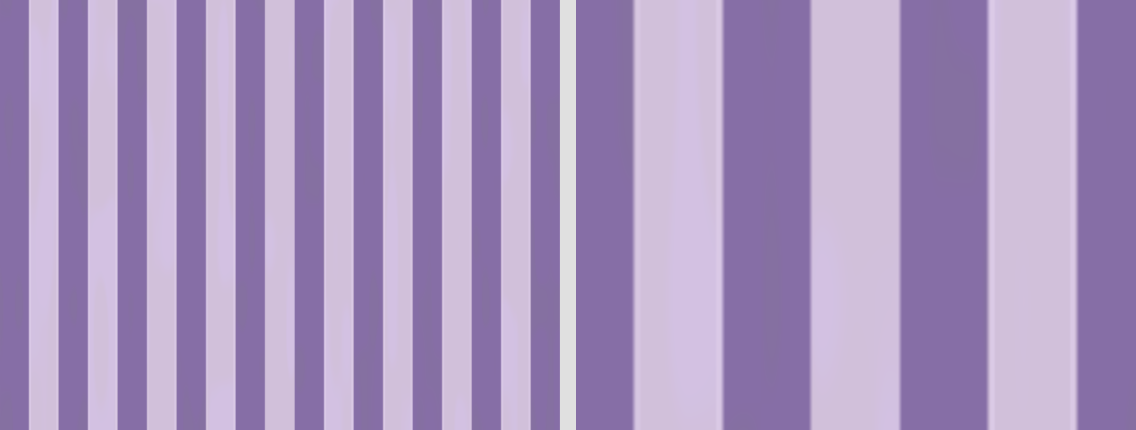
Left, the full canvas; right, a detail of the centre.
A WebGL 1 fragment shader for this pattern:

```glsl
precision highp float;
// Upright lilac stripes on violet, with soft pale rims and faint colour mottling.
uniform vec2 u_resolution;

const float PERIOD = 0.10539;      // stripe repeat, in canvas widths
const float FIRST_CENTER = 0.0781; // middle of the first pale stripe
const float HALF_WIDTH = 0.0266;   // half of a pale stripe
const float SOFTNESS = 0.0017;     // half of the edge blend
const float RIM_WIDTH = 0.0022;

const vec3 VIOLET = vec3(0.525, 0.430, 0.652);
const vec3 VIOLET_GREY = vec3(0.522, 0.438, 0.630);
const vec3 LILAC = vec3(0.820, 0.752, 0.855);
const vec3 LILAC_BLUE = vec3(0.826, 0.757, 0.888);
const vec3 RIM = vec3(0.865, 0.800, 0.910);

float hash(vec2 p) {
  vec3 q = fract(vec3(p.xyx) * 0.1031);
  q += dot(q, q.yzx + 33.33);
  return fract((q.x + q.y) * q.z);
}

float valueNoise(vec2 p) {
  vec2 cell = floor(p);
  vec2 f = fract(p);
  f = f * f * (3.0 - 2.0 * f);
  float low = mix(hash(cell), hash(cell + vec2(1.0, 0.0)), f.x);
  float high = mix(hash(cell + vec2(0.0, 1.0)), hash(cell + vec2(1.0)), f.x);
  return mix(low, high, f.y);
}

// Patches drawn out along the stripes
float mottle(vec2 p, vec2 frequency, float threshold) {
  return smoothstep(threshold - 0.12, threshold + 0.12, valueNoise(p * frequency));
}

// Signed distance to the nearest stripe edge, negative inside
float stripeDistance(float offset, float halfWidth) {
  return abs(offset) - halfWidth;
}

// Pale line just inside the stripe edge
float rimLine(float dist, float width) {
  float fromCore = abs(dist + SOFTNESS + 0.5 * width);
  return 1.0 - smoothstep(0.2 * width, width, fromCore);
}

// Rim strength differs by stripe and side; the middle stripe is plain
float rimStrength(float index, float side) {
  float plain = 1.0 - step(abs(index - 4.0), 0.5);
  return plain * mix(0.3, 0.9, hash(vec2(index + 7.0, side + 3.0)));
}

void main() {
  vec2 p = gl_FragCoord.xy / u_resolution.x;

  // Repeat across the canvas
  float index = floor((p.x - FIRST_CENTER) / PERIOD + 0.5);
  float offset = p.x - FIRST_CENTER - index * PERIOD;
  float dist = stripeDistance(offset, HALF_WIDTH);

  // Stripe and ground colours
  vec3 ground = mix(VIOLET, VIOLET_GREY, mottle(p + 5.0, vec2(60.0, 9.0), 0.72));
  vec3 stripe = mix(LILAC, LILAC_BLUE, mottle(p, vec2(50.0, 6.0), 0.65));
  float rim = rimLine(dist, RIM_WIDTH) * rimStrength(index, step(0.0, offset));
  stripe = mix(stripe, RIM, rim);

  // Soft edge, never narrower than a pixel
  float blend = max(SOFTNESS, 0.7 / u_resolution.x);
  float coverage = 1.0 - smoothstep(-blend, blend, dist);
  gl_FragColor = vec4(mix(ground, stripe, coverage), 1.0);
}
```
